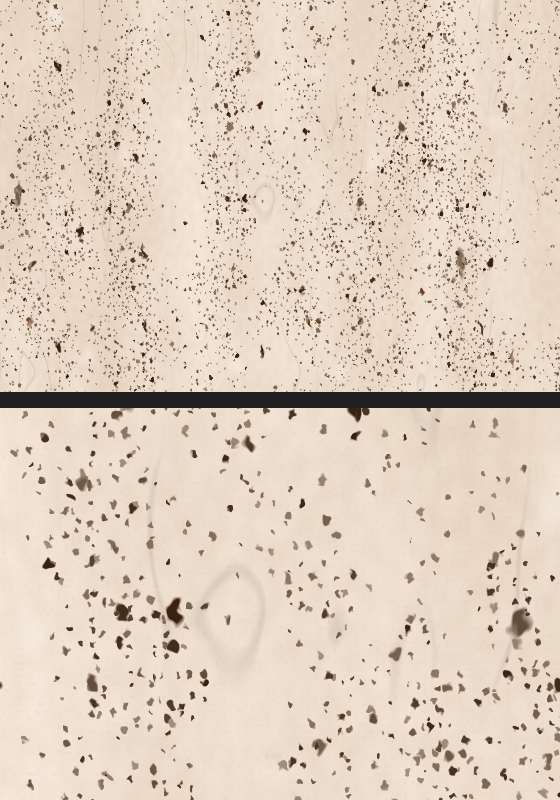
Top, the full canvas; bottom, a detail of the centre.
This texture is drawn by a WebGL 1 fragment shader. Its source:

```glsl
precision highp float;
// Vein-cut travertine: cream stone with vertical bands of small brown pits.
uniform vec2 u_resolution;

vec2 hash2(vec2 p) {
  vec3 q = fract(p.xyx * vec3(0.1031, 0.1030, 0.0973));
  q += dot(q, q.yzx + 33.33);
  return fract((q.xx + q.yz) * q.zy);
}

float corner(vec2 cell, vec2 offset) {
  float angle = 6.2832 * hash2(cell + 71.0).x;
  return dot(vec2(cos(angle), sin(angle)), offset);
}

// Gradient noise, roughly -1 to 1
float noise(vec2 p) {
  vec2 i = floor(p), f = fract(p);
  vec2 u = f * f * f * (f * (f * 6.0 - 15.0) + 10.0);
  vec2 e = vec2(1.0, 0.0);
  float low = mix(corner(i, f), corner(i + e.xy, f - e.xy), u.x);
  float high = mix(corner(i + e.yx, f - e.yx), corner(i + e.xx, f - e.xx), u.x);
  return 1.5 * mix(low, high, u.y);
}

// How pitted the stone is: upright bands broken into clusters
float porosity(vec2 p) {
  float bands = noise(p * vec2(7.0, 0.9) + 13.0);
  float clusters = noise(p * vec2(17.0, 6.0) + 47.0);
  return smoothstep(-0.55, 0.75, bands * 0.7 + clusters * 0.6);
}

// Depth of one layer of scattered, ragged pits; size is half width and half height
float pits(vec2 p, vec2 cells, vec2 size, float share, float seed) {
  vec2 w = p * 0.6 / size.x + seed;
  vec2 ragged = p + size.x * vec2(0.7, 0.9) * vec2(noise(w), noise(w + 31.0));
  vec2 home = floor(p * cells);
  float depth = 0.0;
  for (int y = -1; y <= 1; y++) {
    for (int x = -1; x <= 1; x++) {
      vec2 id = home + vec2(float(x), float(y));
      vec2 place = hash2(id + seed);
      vec2 kind = hash2(id + seed + 191.0);
      vec2 center = (id + 0.1 + 0.8 * place) / cells;
      float present = step(kind.x, share * porosity(center));
      vec2 d = ragged - center;
      d.x += d.y * (place.y - 0.4) * 0.6;
      vec2 radius = size * mix(0.5, 1.15, kind.y * kind.y);
      float soft = max(0.3, 0.6 / (radius.x * u_resolution.y));
      float hole = 1.0 - smoothstep(1.0 - soft, 1.0 + soft, length(d / radius));
      depth = max(depth, present * hole * mix(0.6, 1.0, place.x));
    }
  }
  return depth;
}

// Cream ground: soft bands, clouds, fine grain and faint upright seams
vec3 stone(vec2 p) {
  float bands = noise(p * vec2(5.0, 0.5) + 5.0);
  float clouds = noise(p * vec2(9.0, 4.0) + 83.0);
  float mottle = noise(p * vec2(60.0, 38.0));
  float grain = noise(p * 170.0);
  float tone = 0.42 + 0.5 * bands + 0.35 * clouds + 0.25 * mottle + 0.2 * grain;
  vec3 color = mix(vec3(0.905, 0.835, 0.76), vec3(0.96, 0.905, 0.85), clamp(tone, 0.0, 1.0));

  float bend = 0.25 * noise(p * vec2(12.0, 9.0));
  float seam = 1.0 - smoothstep(0.0, 0.06, abs(noise(p * vec2(16.0, 1.3) + bend)));
  seam *= smoothstep(0.0, 0.5, noise(p * vec2(6.0, 5.0) + 29.0));
  color *= 1.0 - 0.07 * seam - 0.025 * smoothstep(0.1, 0.7, grain);

  float calcite = smoothstep(0.55, 0.85, noise(p * vec2(11.0, 8.0) + 61.0));
  return mix(color, vec3(0.97, 0.94, 0.91), 0.6 * calcite);
}

// Pit walls darken from tan through brown to near black
vec3 shadePit(vec3 ground, float depth, float rust) {
  vec3 brown = mix(vec3(0.49, 0.41, 0.33), vec3(0.55, 0.35, 0.21), rust);
  vec3 color = mix(ground, vec3(0.81, 0.73, 0.67), smoothstep(0.0, 0.25, depth));
  color = mix(color, vec3(0.66, 0.58, 0.51), smoothstep(0.2, 0.5, depth));
  color = mix(color, brown, smoothstep(0.45, 0.72, depth));
  return mix(color, vec3(0.21, 0.13, 0.075), smoothstep(0.65, 0.92, depth));
}

void main() {
  vec2 p = gl_FragCoord.xy / u_resolution.y;

  float specks = pits(p, vec2(95.0, 85.0), vec2(0.0029, 0.0036), 0.75, 3.0);
  float small = pits(p, vec2(46.0, 36.0), vec2(0.0046, 0.0062), 0.42, 17.0);
  float medium = pits(p, vec2(19.0, 13.0), vec2(0.0075, 0.0125), 0.28, 41.0);
  float slits = pits(p, vec2(7.0, 4.5), vec2(0.0085, 0.034), 0.42, 59.0);

  // Large pits have uneven floors, with rust on the shallow parts
  float ledge = smoothstep(0.05, 0.6, noise(p * vec2(85.0, 50.0) + 7.0));
  float large = max(medium, slits) * (1.0 - 0.3 * ledge);
  float depth = max(max(specks * 0.85, small * 0.95), large);
  float rust = smoothstep(-0.1, 0.5, noise(p * 9.0 + 23.0)) * smoothstep(0.1, 0.5, large);

  gl_FragColor = vec4(shadePit(stone(p), depth, rust), 1.0);
}
```
